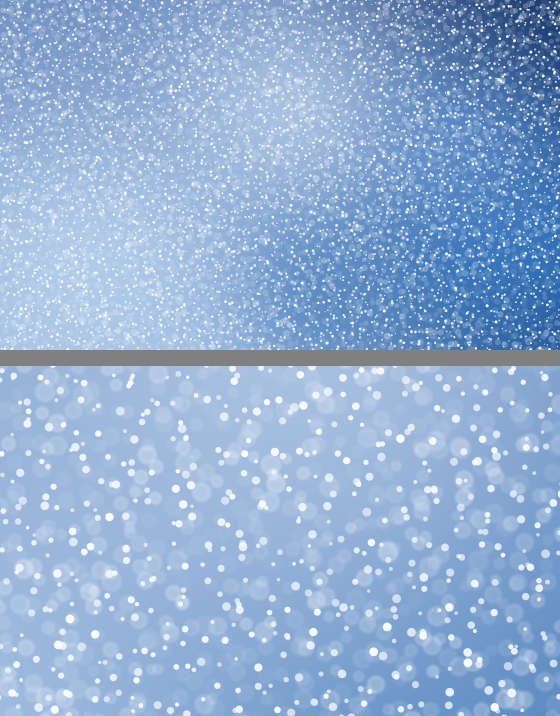
Top: the whole. Bottom: its middle third, enlarged.
Give the GLSL for this background, as a WebGL 2 fragment shader.

```glsl
#version 300 es
precision highp float;

uniform vec2 u_resolution;
out vec4 fragColor;

// Sky colours
const vec3 TOP_LEFT = vec3(0.44, 0.57, 0.76);
const vec3 TOP_RIGHT = vec3(0.08, 0.20, 0.40);
const vec3 BOTTOM_LEFT = vec3(0.63, 0.74, 0.88);
const vec3 BOTTOM_RIGHT = vec3(0.12, 0.31, 0.56);
const vec3 DEEP_BLUE = vec3(0.19, 0.45, 0.73);
const vec3 SKY_BLUE = vec3(0.36, 0.55, 0.79);
const vec3 STEEL_BLUE = vec3(0.31, 0.51, 0.74);
const vec3 PALE_BLUE = vec3(0.71, 0.81, 0.92);
const vec3 HAZE = vec3(0.68, 0.77, 0.89);
const vec3 SNOW = vec3(0.98, 0.99, 1.0);

// Flake sizes, in canvas heights
const int LAYERS = 2;
const float SOFT_CELL = 0.027;
const vec2 SOFT_RADIUS = vec2(0.0055, 0.0105);
const vec2 SOFT_ALPHA = vec2(0.06, 0.27);
const float SOFT_BLUR = 0.003;
const float RIM_GAIN = 0.35;
const float CLUMP_SCALE = 16.0;
const float CRISP_CELL = 0.026;
const vec2 CRISP_RADIUS = vec2(0.0016, 0.0042);
const vec2 CRISP_ALPHA = vec2(0.6, 1.0);

vec3 hash3(vec2 cell, float seed) {
    uvec3 v = uvec3(ivec3(vec3(cell, seed)) + 4096);
    v = v * 1664525u + 1013904223u;
    v.x += v.y * v.z; v.y += v.z * v.x; v.z += v.x * v.y;
    v ^= v >> 16u;
    v.x += v.y * v.z; v.y += v.z * v.x; v.z += v.x * v.y;
    return vec3(v >> 8u) / 16777216.0;
}

float valueNoise(vec2 p) {
    vec2 i = floor(p);
    vec2 f = smoothstep(0.0, 1.0, p - i);
    float low = mix(hash3(i, 50.0).x, hash3(i + vec2(1, 0), 50.0).x, f.x);
    float high = mix(hash3(i + vec2(0, 1), 50.0).x, hash3(i + 1.0, 50.0).x, f.x);
    return mix(low, high, f.y);
}

vec3 addGlow(vec3 base, vec3 tint, vec2 p, vec2 center, vec2 radius, float strength) {
    vec2 q = (p - center) / radius;
    return mix(base, tint, strength * exp(-dot(q, q)));
}

vec3 sky(vec2 uv) {
    float across = smoothstep(0.35, 1.1, uv.x);
    vec3 c = mix(mix(BOTTOM_LEFT, TOP_LEFT, uv.y),
                 mix(BOTTOM_RIGHT, TOP_RIGHT, uv.y), across);
    c = addGlow(c, DEEP_BLUE, uv, vec2(0.90, 0.32), vec2(0.26, 0.30), 0.95);
    c = addGlow(c, SKY_BLUE, uv, vec2(0.80, 0.58), vec2(0.20, 0.26), 0.8);
    c = addGlow(c, STEEL_BLUE, uv, vec2(0.57, 0.22), vec2(0.17, 0.28), 0.9);
    c = addGlow(c, PALE_BLUE, uv, vec2(0.14, 0.25), vec2(0.26, 0.34), 0.85);
    return addGlow(c, HAZE, uv, vec2(0.51, 0.68), vec2(0.20, 0.30), 0.9);
}

// Blurred discs with a faint rim, gathered into loose clumps
float softFlake(float d, vec2 center, vec3 rnd) {
    float radius = mix(SOFT_RADIUS.x, SOFT_RADIUS.y, rnd.x);
    float blur = max(SOFT_BLUR, 1.0 / u_resolution.y);
    float disc = 1.0 - smoothstep(radius - blur, radius + 0.5 * blur, d);
    float rim = 1.0 + RIM_GAIN * smoothstep(0.3, 0.85, d / radius);
    float clump = smoothstep(0.1, 0.75, valueNoise(center * CLUMP_SCALE));
    return disc * rim * mix(SOFT_ALPHA.x, SOFT_ALPHA.y, rnd.y) * mix(0.35, 1.0, clump);
}

float crispFlake(float d, vec3 rnd) {
    float radius = mix(CRISP_RADIUS.x, CRISP_RADIUS.y, rnd.x);
    float coverage = clamp((radius - d) * u_resolution.y + 0.5, 0.0, 1.0);
    return coverage * mix(CRISP_ALPHA.x, CRISP_ALPHA.y, rnd.y);
}

// Opacity of one jittered layer of flakes
float flakeLayer(vec2 p, float size, float seed, bool crisp) {
    vec2 home = floor(p / size);
    float clear = 1.0;
    for (int y = -1; y <= 1; y++) {
        for (int x = -1; x <= 1; x++) {
            vec2 cell = home + vec2(x, y);
            vec2 center = (cell + hash3(cell, seed).xy) * size;
            vec3 rnd = hash3(cell, seed + 20.0);
            float d = distance(p, center);
            clear *= 1.0 - (crisp ? crispFlake(d, rnd) : softFlake(d, center, rnd));
        }
    }
    return 1.0 - clear;
}

void main() {
    vec2 uv = gl_FragCoord.xy / u_resolution;
    vec2 p = gl_FragCoord.xy / u_resolution.y;
    vec3 color = sky(uv);

    // Soft flakes lie behind the crisp ones
    for (int i = 0; i < 2 * LAYERS; i++) {
        bool crisp = i >= LAYERS;
        float size = crisp ? CRISP_CELL : SOFT_CELL;
        vec2 shift = vec2(0.37, 0.61) * size * float(i);
        color = mix(color, SNOW, flakeLayer(p + shift, size, float(i), crisp));
    }
    fragColor = vec4(color, 1.0);
}
```
